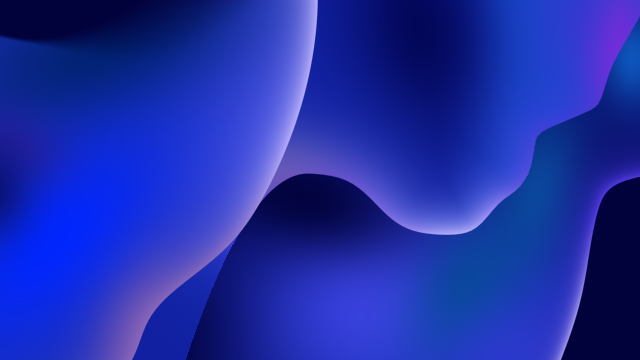
A WebGL 2 fragment shader for this background:

```glsl
#version 300 es
precision highp float;
// Draws overlapping blue satin sheets with flowing edges and lavender rim light.
uniform vec2 u_resolution;
out vec4 fragColor;

const int LEFT_SHEET = 0;
const int TOP_SHEET = 1;
const int CORNER = 2;
const int SEGMENTS = 80;
const vec3 NAVY = vec3(0.005, 0.005, 0.23);
const vec3 TEAL = vec3(0.03, 0.29, 0.61);
const vec3 ROYAL = vec3(0.10, 0.18, 0.73);
const vec3 LAVENDER = vec3(0.78, 0.73, 1.0);
const vec3 PURPLE = vec3(0.47, 0.17, 0.85);

// Smooth step of unit height centred on c.
float rise(float x, float c, float w) {
  return 1.0 / (1.0 + exp(clamp(2.0 * (c - x) / w, -40.0, 40.0)));
}

// Ramp that starts at c with a rounded corner.
float ramp(float x, float c, float w) {
  float d = x - c;
  return 0.5 * (d + sqrt(d * d + w * w));
}

// Edge profile: x from y for the left sheet and corner, y from x for the top sheet.
float edge(int id, float t) {
  if (id == LEFT_SHEET) {
    float a = 1.02 - t, b = (t - 0.145) / 0.135;
    return 0.883 - 0.47 * a * a - 0.087 * exp(-b * b);
  }
  if (id == CORNER)
    return 1.558 + 0.27 * t + 0.01 * sin(11.0 * t) + 0.08 * exp((t - 0.507) / 0.02);
  float shoulder = max(0.86 - t, 0.0);
  float y = 0.52 - 4.4 * shoulder * shoulder - 0.175 * rise(t, 1.045, 0.085);
  y += 0.12 * rise(t, 1.36, 0.05) + 0.06 * rise(t, 1.455, 0.03);
  y += 0.088 * rise(t, 1.481, 0.008) + 0.102 * rise(t, 1.682, 0.017);
  return y + 0.42 * ramp(t, 1.45, 0.01) + 1.3 * ramp(t, 1.70, 0.01);
}

float segmentDistance(vec2 p, vec2 a, vec2 b) {
  vec2 ab = b - a;
  return length(p - a - ab * clamp(dot(p - a, ab) / dot(ab, ab), 0.0, 1.0));
}

// Distance to a profile, positive above it or to its right.
float edgeDistance(int id, vec2 p, float start, float end) {
  vec2 q = id == TOP_SHEET ? p : p.yx;
  vec2 a = vec2(start, edge(id, start));
  float d = 10.0;
  for (int i = 1; i <= SEGMENTS; i++) {
    float t = mix(start, end, float(i) / float(SEGMENTS));
    vec2 b = vec2(t, edge(id, t));
    d = min(d, segmentDistance(q, a, b));
    a = b;
  }
  return q.y > edge(id, q.x) ? d : -d;
}

// Soft tilted ellipse.
float blob(vec2 p, vec2 c, vec2 r, float tilt) {
  float s = sin(tilt), k = cos(tilt);
  vec2 q = mat2(k, -s, s, k) * (p - c) / r;
  return exp(-dot(q, q));
}

vec3 backdrop(vec2 p) {
  vec3 c = mix(vec3(0.03, 0.06, 0.42), ROYAL, smoothstep(0.5, 1.1, p.x) * smoothstep(0.6, 0.1, p.y));
  c = mix(c, vec3(0.23, 0.26, 0.88), blob(p, vec2(1.06, 0.16), vec2(0.32, 0.24), 0.2));
  c = mix(c, TEAL, 0.95 * blob(p, vec2(1.30, 0.20), vec2(0.14, 0.22), -0.5));
  c = mix(c, TEAL, 0.95 * blob(p, vec2(1.49, 0.46), vec2(0.11, 0.24), -0.25));
  c = mix(c, vec3(0.16, 0.23, 0.80), blob(p, vec2(1.42, 0.0), vec2(0.18, 0.14), 0.4));
  c = mix(c, vec3(0.05, 0.33, 0.73), blob(p, vec2(1.76, 0.84), vec2(0.09, 0.13), 0.0));
  c = mix(c, NAVY, 0.95 * blob(p, vec2(0.84, 0.45), vec2(0.28, 0.14), -0.25));
  return mix(c, NAVY, 0.85 * blob(p, vec2(0.42, 0.04), vec2(0.19, 0.22), -0.4));
}

vec3 topSheet(vec2 p, float d) {
  vec3 c = mix(vec3(0.06, 0.12, 0.62), vec3(0.09, 0.28, 0.80), smoothstep(1.22, 1.45, p.x));
  c = mix(c, vec3(0.005, 0.02, 0.33), 0.97 * blob(p, vec2(1.17, 0.91), vec2(0.19, 0.32), 0.25));
  c = mix(c, vec3(0.22, 0.20, 0.80), 0.8 * blob(p, vec2(1.63, 0.95), vec2(0.13, 0.22), 0.0));
  c = mix(c, PURPLE, 0.9 * blob(p, vec2(1.71, 0.85), vec2(0.08, 0.22), -0.15));
  c = mix(c, vec3(0.15, 0.27, 0.86), 0.8 * exp(-d / 0.12) * smoothstep(1.75, 1.5, p.x));
  c = mix(c, vec3(0.43, 0.40, 0.69), 0.9 * blob(p, vec2(0.81, 0.49), vec2(0.22, 0.14), -0.3));
  float valley = blob(p, vec2(1.26, 0.38), vec2(0.23, 0.35), 0.5);
  return mix(c, mix(PURPLE, LAVENDER, valley), (0.25 + 0.67 * valley) * exp(-d / 0.045));
}

vec3 leftSheet(vec2 p, float d) {
  vec3 c = mix(ROYAL, vec3(0.20, 0.26, 0.84), blob(p, vec2(0.73, 0.68), vec2(0.28, 0.5), -0.2));
  c = mix(c, vec3(0.0, 0.13, 0.42), 0.95 * blob(p, vec2(0.30, 0.87), vec2(0.42, 0.19), 0.35));
  c = mix(c, vec3(0.0, 0.15, 1.0), blob(p, vec2(0.15, 0.33), vec2(0.38, 0.19), 0.75));
  c = mix(c, vec3(0.15, 0.12, 0.62), 0.8 * blob(p, vec2(0.04, 0.60), vec2(0.14, 0.09), -0.4));
  c = mix(c, vec3(0.03, 0.05, 0.40), 0.85 * blob(p, vec2(-0.03, 0.47), vec2(0.11, 0.13), 0.0));
  // Dark hollow, crisp on the left and soft on the right.
  float hollow = p.y - 0.88 - 0.7 * (p.x - 0.17) * (p.x - 0.17);
  float softness = mix(0.008, 0.14, smoothstep(0.05, 0.55, p.x));
  c = mix(c, NAVY, smoothstep(-softness, softness, hollow));
  c = mix(c, vec3(0.46, 0.32, 0.66), 0.75 * blob(p, vec2(0.40, 0.07), vec2(0.12, 0.20), -0.35));
  vec3 rim = mix(vec3(0.56, 0.42, 0.73), LAVENDER, smoothstep(0.2, 0.65, p.y));
  return mix(c, rim, 0.9 * exp(-d / 0.055));
}

void main() {
  vec2 p = gl_FragCoord.xy / u_resolution.y;
  float aa = 0.8 / u_resolution.y;
  float left = -edgeDistance(LEFT_SHEET, p, -0.1, 1.1);
  float top = edgeDistance(TOP_SHEET, p, 0.65, 1.85);
  float corner = edgeDistance(CORNER, p, -0.1, 0.53);

  // Lower folds with the glowing corner rim.
  vec3 color = backdrop(p);
  float gap = abs(corner);
  vec3 rim = mix(LAVENDER, vec3(0.36, 0.25, 0.95), smoothstep(0.1, 0.45, p.y));
  color = mix(color, vec3(0.22, 0.16, 0.74), 0.6 * exp(-gap / 0.07));
  color = mix(color, rim, 0.8 * exp(-gap / 0.018));
  color = mix(color, NAVY, smoothstep(-aa, aa, corner));

  // Sheets stacked from back to front.
  color = mix(color, topSheet(p, abs(top)), smoothstep(-aa, aa, top));
  color = mix(color, leftSheet(p, abs(left)), smoothstep(-aa, aa, left));
  fragColor = vec4(color, 1.0);
}
```
